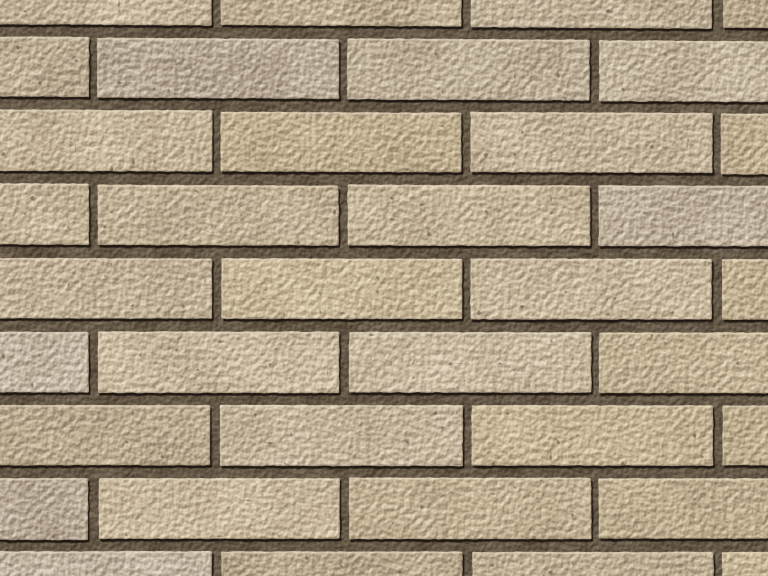
Reproduce this texture procedurally as a WebGL 2 fragment shader.

```glsl
#version 300 es
precision highp float;
// Sunlit wall of rough sand-coloured bricks in running bond with recessed brown mortar.

uniform vec2 u_resolution;
out vec4 outColor;

// Lengths are fractions of the canvas height.
const vec2 PITCH = vec2(0.4357, 0.12785);
const vec2 ORIGIN = vec2(0.3745, -0.0752);
const float ROW_SHIFT = 0.2225;
const vec2 BRICK_HALF = vec2(0.2100, 0.0530);
const float CORNER = 0.0025;
const vec2 SHADOW_OFFSET = vec2(0.0028, -0.0046);
const vec2 TO_LIGHT = vec2(-0.5, 0.8);

const vec3 PALE = vec3(0.87, 0.82, 0.73);
const vec3 BODY = vec3(0.75, 0.69, 0.59);
const vec3 SHADE = vec3(0.61, 0.55, 0.46);
const vec3 PIT = vec3(0.43, 0.38, 0.31);
const vec3 MORTAR_LIGHT = vec3(0.47, 0.42, 0.35);
const vec3 MORTAR_DARK = vec3(0.31, 0.26, 0.20);
const vec3 SHADOW = vec3(0.10, 0.07, 0.05);

vec2 hash2(vec2 p) {
  vec3 q = fract(p.xyx * vec3(0.1031, 0.1030, 0.0973));
  q += dot(q, q.yzx + 33.33);
  return fract((q.xx + q.yz) * q.zy);
}

float cornerSlope(vec2 cell, vec2 offset) {
  float angle = 6.2832 * hash2(cell).x;
  return dot(vec2(cos(angle), sin(angle)), offset);
}

float gradientNoise(vec2 p) {
  vec2 i = floor(p), f = fract(p);
  vec2 u = f * f * f * (f * (f * 6.0 - 15.0) + 10.0);
  vec2 e = vec2(1.0, 0.0);
  float bottom = mix(cornerSlope(i, f), cornerSlope(i + e, f - e), u.x);
  float top = mix(cornerSlope(i + e.yx, f - e.yx), cornerSlope(i + 1.0, f - 1.0), u.x);
  return mix(bottom, top, u.y);
}

// Light minus dark side of the bumps at one scale.
float relief(vec2 p, float scale) {
  vec2 q = p * scale;
  return gradientNoise(q) - gradientNoise(q + 0.5 * TO_LIGHT);
}

float roundedBox(vec2 p, vec2 halfSize, float radius) {
  vec2 d = abs(p) - halfSize + radius;
  return length(max(d, 0.0)) + min(max(d.x, d.y), 0.0) - radius;
}

float coverage(float dist, float softness) {
  return 1.0 - smoothstep(-softness, softness, dist);
}

vec3 stoneRamp(float light) {
  vec3 darker = mix(SHADE, BODY, clamp(light * 2.0, -0.4, 1.0));
  return mix(darker, PALE, clamp(light * 2.0 - 1.0, 0.0, 1.3));
}

vec3 brickColor(vec2 p, vec2 local, vec2 halfSize, vec2 id) {
  vec2 tone = hash2(id + 41.7);
  float light = 0.5 + 0.34 * (tone.x - 0.45);
  light += 0.85 * relief(p, 105.0) + 0.45 * relief(p + 7.3, 185.0);
  light += 0.22 * gradientNoise(p * 9.0 + id * 3.1) + 0.15 * gradientNoise(p * 32.0);
  vec3 color = stoneRamp(light);

  // Warm or cool firing tint, then scattered pores.
  color *= mix(vec3(1.01, 1.0, 0.96), vec3(0.995, 1.0, 1.04), tone.y);
  float pore = smoothstep(0.40, 0.60, gradientNoise(p * 80.0 + 19.0));
  color = mix(color, PIT, 0.7 * pore);

  // Lit upper and left arrises, dull lower and right ones.
  vec2 nearHigh = halfSize - local, nearLow = halfSize + local;
  float lit = max(coverage(nearHigh.y - 0.0035, 0.002), 0.45 * coverage(nearLow.x - 0.003, 0.002));
  float dull = max(coverage(nearLow.y - 0.002, 0.002), coverage(nearHigh.x - 0.002, 0.002));
  color = mix(color, PALE * 1.05, 0.6 * lit);
  return mix(color, PIT, 0.35 * dull);
}

vec3 mortarColor(vec2 p) {
  float grit = 0.50 + 0.8 * relief(p, 120.0) + 0.4 * relief(p + 3.7, 200.0);
  grit += 0.45 * gradientNoise(p * 24.0);
  return mix(MORTAR_DARK, MORTAR_LIGHT, clamp(grit, -0.3, 1.4));
}

void main() {
  vec2 p = gl_FragCoord.xy / u_resolution.y;
  float pixel = 1.0 / u_resolution.y;

  // Courses dip slightly to the right, more so near the top.
  vec2 wall = p + vec2(0.0, 0.007 * p.x * p.y * p.y) - ORIGIN;
  float row = floor(wall.y / PITCH.y);
  wall.x -= ROW_SHIFT * mod(row, 2.0);
  vec2 id = vec2(floor(wall.x / PITCH.x), row);

  // Each brick is laid and cut a little differently.
  vec2 jitter = hash2(id + 11.3) - 0.5;
  vec2 local = wall - (id + 0.5) * PITCH - jitter * vec2(0.004, 0.002);
  vec2 halfSize = BRICK_HALF + (hash2(id + 27.9) - 0.5) * vec2(0.002, 0.0016);
  float chip = 0.0013 * gradientNoise(p * 60.0) + 0.0007 * gradientNoise(p * 140.0);

  // Mortar, then the shadow on it, then the brick face.
  float brickEdge = roundedBox(local, halfSize, CORNER) + chip;
  float shadowEdge = roundedBox(local - SHADOW_OFFSET, halfSize, CORNER) + 1.5 * chip;
  vec3 color = mix(mortarColor(p), SHADOW, 0.92 * coverage(shadowEdge, 0.0012 + 0.5 * pixel));
  color = mix(color, brickColor(p, local, halfSize, id), coverage(brickEdge, 0.75 * pixel));
  outColor = vec4(clamp(color, 0.0, 1.0), 1.0);
}
```
